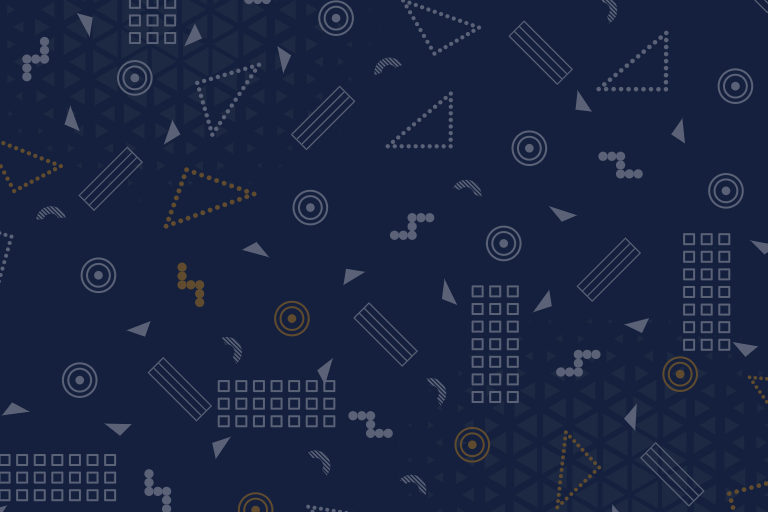
A Shadertoy shader for this pattern:

```glsl
// Scattered retro geometric motifs on navy, over two fading patches of triangles.

const vec3 NAVY = vec3(0.08, 0.127, 0.24);
const vec3 TINT = vec3(0.112, 0.162, 0.262);
const vec3 GREY = vec3(0.355, 0.385, 0.465);
const vec3 GOLD = vec3(0.375, 0.295, 0.18);
const float TAU = 6.28318;
const float FAR = 9.0;

vec3 hash3(vec2 p) {
    vec3 q = fract(p.xyx * vec3(0.1031, 0.1030, 0.0973));
    q += dot(q, q.yxz + 33.33);
    return fract((q.xxy + q.yzz) * q.zyx);
}

mat2 rotation(float a) {
    return mat2(cos(a), sin(a), -sin(a), cos(a));
}

float coverage(float d, float pixel) {
    return clamp(0.5 - d / pixel, 0.0, 1.0);
}

float box(vec2 p, vec2 halfSize) {
    vec2 d = abs(p) - halfSize;
    return length(max(d, 0.0)) + min(max(d.x, d.y), 0.0);
}

// Two concentric circles around a dot
float target(vec2 p) {
    float r = length(p);
    return min(r - 0.043, min(abs(r - 0.114), abs(r - 0.168)) - 0.01);
}

// Diagonal frame split lengthwise into three bands
float stripedBar(vec2 p, float side) {
    p = rotation(side * TAU / 8.0) * p;
    float frame = abs(box(p, vec2(0.34, 0.105)));
    float inner = box(vec2(p.x, abs(p.y) - 0.035), vec2(0.34, 0.0));
    return min(frame, inner) - 0.006;
}

// Array of hollow squares
float squareGrid(vec2 p, vec2 reach) {
    float pitch = 0.176;
    vec2 id = clamp(round(p / pitch), -reach, reach);
    return abs(box(p - id * pitch, vec2(0.05))) - 0.01;
}

// Seven beads in a stepped line
float beadZigzag(vec2 p) {
    float d = FAR;
    for (float i = -3.0; i <= 3.0; i++) {
        float x = clamp(i, -1.0, 1.0);
        d = min(d, length(p - 0.088 * vec2(x, i - x)) - 0.046);
    }
    return d;
}

float dottedLine(vec2 p, vec2 a, vec2 b) {
    vec2 ab = b - a;
    float steps = round(length(ab) / 0.078);
    float t = clamp(dot(p - a, ab) / dot(ab, ab), 0.0, 1.0);
    return length(p - a - ab * round(t * steps) / steps) - 0.024;
}

float dottedTriangle(vec2 p) {
    vec2 a = vec2(-0.5, 0.08), b = vec2(0.43, 0.21), c = vec2(0.11, -0.3);
    return min(dottedLine(p, a, b), min(dottedLine(p, b, c), dottedLine(p, c, a)));
}

float solidTriangle(vec2 p, float skew) {
    p += vec2(0.055, 0.065);
    p.x += skew * p.y;
    return max(max(-p.x, -p.y), dot(p - vec2(0.165, 0.0), normalize(vec2(0.195, 0.165))));
}

// Arc filled with diagonal hatching
float hatchedArc(vec2 p, float angle) {
    float hatch = abs(fract((p.x + p.y) / 0.042) - 0.5) * 0.03 - 0.0085;
    vec2 q = rotation(angle) * p;
    float band = abs(length(q) - 0.115) - 0.036;
    return max(max(band, 0.03 - q.y - 0.3 * q.x), hatch);
}

// Triangular tiling whose pieces shrink away from the patch centres
float patchTriangles(vec2 p, float pixel) {
    float altitude = 0.3;
    vec2 q = p / altitude;
    vec3 axes = vec3(q.x, dot(q, vec2(-0.5, 0.866025)), dot(q, vec2(-0.5, -0.866025)));
    vec3 f = fract(axes);
    float flipped = step(1.5, f.x + f.y + f.z);
    vec3 mid = floor(axes) + (1.0 + flipped) / 3.0;
    vec2 centre = altitude * vec2(mid.x, (mid.y - mid.z) / 1.732051);
    f = mix(f, 1.0 - f, flipped);
    float r = min(length((centre - vec2(1.7, 4.9)) / vec2(2.5, 2.2)),
                  length((centre - vec2(6.1, 0.4)) / vec2(2.6, 2.0)));
    float size = 0.82 * smoothstep(1.0, 0.15, r) * (0.8 + 0.25 * hash3(mid.xy + 50.0).x);
    float inset = (1.0 - size) / 3.0;
    float edge = min(f.x, min(f.y, f.z));
    return coverage((inset - edge) * altitude, pixel) * smoothstep(0.02, 0.15, size);
}

// Large motif of a cell: x is distance, y the chance of gold
vec2 largeMotif(vec2 p, float kind, vec3 rnd) {
    float side = rnd.x < 0.5 ? -1.0 : 1.0;
    bool upright = rnd.y < 0.5;
    if (kind < 0.5) return vec2(squareGrid(p, upright ? vec2(1, 3) : vec2(3, 1)), 0.0);
    if (kind == 5.0 || kind == 9.0) {
        float scale = mix(0.7, 1.0, rnd.y);
        return vec2(dottedTriangle(rotation(rnd.x * TAU) * p / scale) * scale, 0.35);
    }
    if (kind == 2.0 || kind == 7.0) return vec2(stripedBar(p, side), 0.12);
    if (kind == 1.0 || kind == 3.0) {
        p.x *= side;
        return vec2(beadZigzag(upright ? p : p.yx), 0.6);
    }
    return vec2(target(p), 0.45);
}

// Small motif at a cell corner, some corners stay empty
float smallMotif(vec2 p, vec3 rnd) {
    if (rnd.x < 0.46) return solidTriangle(rotation(rnd.y * TAU) * p, rnd.z * 0.5 - 0.2);
    return rnd.x < 0.7 ? hatchedArc(p, rnd.y * 2.0 - 1.0) : FAR;
}

void mainImage(out vec4 fragColor, in vec2 fragCoord) {
    float pixel = 5.12 / iResolution.y;
    vec2 p = fragCoord * pixel;
    vec3 color = mix(NAVY, TINT, patchTriangles(p, pixel));

    // Tilted lattice, motifs themselves stay level
    mat2 tilt = rotation(0.18);
    vec2 lattice = tilt * p;
    for (float j = -1.0; j <= 1.0; j++) {
        for (float i = -1.0; i <= 1.0; i++) {
            vec2 id = floor(lattice) + vec2(i, j);
            vec3 rnd = hash3(id + 17.0), place = hash3(id + 71.0);
            float kind = mod(3.0 * id.x + 4.0 * id.y, 10.0);
            vec2 local = (lattice - id - 0.5 - 0.16 * (place.xy - 0.5)) * tilt;
            vec2 large = largeMotif(local, kind, rnd);
            color = mix(color, rnd.z < large.y ? GOLD : GREY, coverage(large.x, pixel));
            vec2 corner = (lattice - id - 0.12 * (place.yz - 0.5)) * tilt;
            color = mix(color, GREY, coverage(smallMotif(corner, hash3(id + 133.0)), pixel));
        }
    }
    fragColor = vec4(color, 1.0);
}
```
